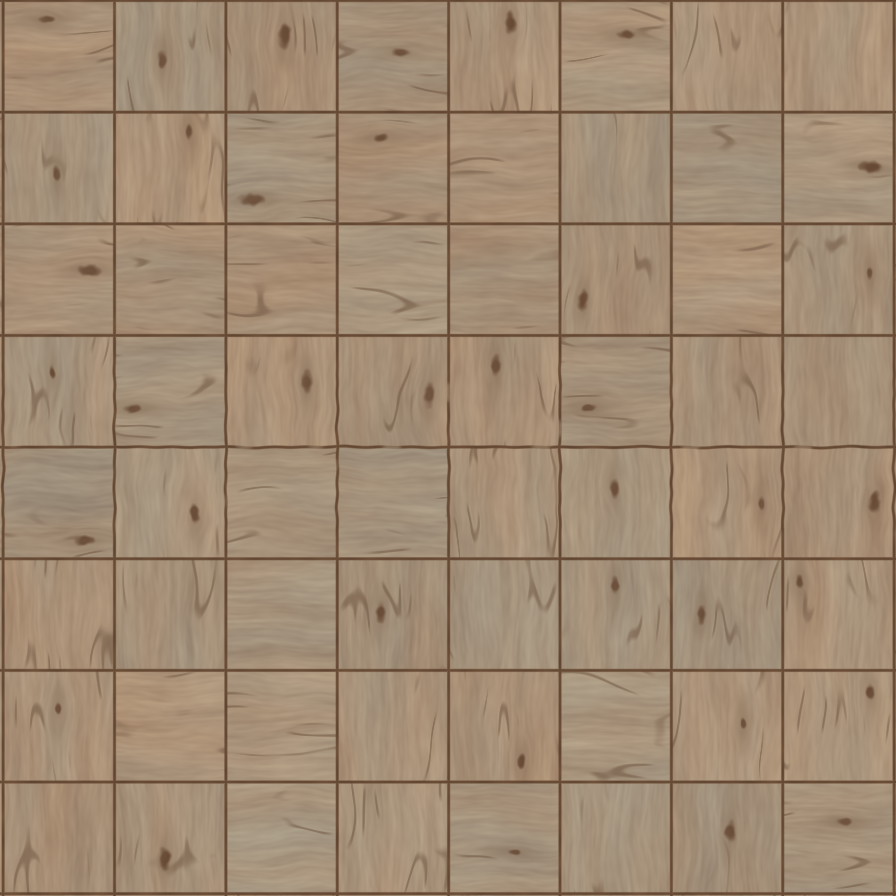
Reproduce this texture procedurally as a Shadertoy shader.

```glsl
// Oak floor of eight by eight square tiles with turned grain, knots, cracks and brown joints.

const vec2 PITCH = vec2(0.1243, 0.1246);    // tile spacing in canvas units
const vec2 ORIGIN = vec2(0.0035, 0.0026);   // first joint crossing
const float JOINT_HALF_WIDTH = 0.0016;
const float JOINT_SOFTNESS = 0.0005;
const float JOINT_WOBBLE = 0.0016;          // waviness of the worn middle joints
const float WORN_BAND = 0.11;               // half height of the worn middle
const float TURNED_SHARE = 0.36;            // tiles with horizontal grain
const float KNOT_SHARE = 0.55;
const float CRACK_STRENGTH = 0.55;

const vec3 WOOD_DARK = vec3(0.595, 0.505, 0.420);
const vec3 WOOD_LIGHT = vec3(0.705, 0.625, 0.525);
const vec3 WARM_SHIFT = vec3(0.022, -0.004, -0.018);
const vec3 CRACK_COLOR = vec3(0.44, 0.34, 0.26);
const vec3 KNOT_COLOR = vec3(0.37, 0.25, 0.17);
const vec3 JOINT_COLOR = vec3(0.39, 0.275, 0.19);

vec2 hash2(vec2 p) {
    vec3 q = fract(p.xyx * vec3(0.1031, 0.1030, 0.0973));
    q += dot(q, q.yzx + 33.33);
    return fract((q.xx + q.yz) * q.zy);
}

float cornerSlope(vec2 cell, vec2 offset) {
    float angle = 6.2832 * hash2(cell).x;
    return dot(vec2(cos(angle), sin(angle)), offset);
}

// Gradient noise, roughly -1 to 1
float gradientNoise(vec2 p) {
    vec2 i = floor(p), f = fract(p);
    vec2 u = f * f * f * (f * (f * 6.0 - 15.0) + 10.0);
    vec2 e = vec2(1.0, 0.0);
    float low = mix(cornerSlope(i, f), cornerSlope(i + e, f - e), u.x);
    float high = mix(cornerSlope(i + e.yx, f - e.yx), cornerSlope(i + e.xx, f - e.xx), u.x);
    return 1.5 * mix(low, high, u.y);
}

vec3 woodTile(vec2 uv, vec2 tile) {
    vec2 dice = hash2(tile + 17.0);
    vec2 tint = hash2(tile + 41.0) - 0.5;
    vec2 seed = 90.0 * hash2(tile + 71.0) + 5.0;
    if (dice.x < TURNED_SHARE) uv = uv.yx;   // grain runs along uv.y

    // Knot placement; the grain opens around it
    float knotted = step(dice.y, KNOT_SHARE);
    vec2 d = uv - mix(vec2(0.15), vec2(0.85), hash2(tile + 113.0));
    d.x += 0.15 * d.y * tint.x;
    float bend = knotted * exp(-70.0 * dot(d * d, vec2(1.0, 0.3)));
    vec2 g = uv - vec2(0.6 * d.x * bend, 0.0);
    g.x += 0.05 * gradientNoise(uv * vec2(2.0, 1.6) + seed);

    // Grain from broad bands to fine fibres
    float broad = gradientNoise(g * vec2(4.0, 0.6) + seed);
    float streak = gradientNoise(g * vec2(11.0, 1.1) + seed.yx);
    float fibre = gradientNoise(g * vec2(25.0, 2.4) + seed + 31.0);
    float pore = gradientNoise(g * vec2(36.0, 7.0) + seed + 57.0);
    float tone = 0.53 + 0.24 * broad + 0.24 * streak + 0.22 * fibre + 0.14 * pore;
    tone += 0.22 * tint.x;
    vec3 color = mix(WOOD_DARK, WOOD_LIGHT, clamp(tone, -0.4, 1.25));
    float warmth = gradientNoise(g * vec2(3.0, 0.7) + seed + 83.0);
    color += WARM_SHIFT * (1.2 * tint.y + 0.8 * warmth);

    // Thin broken cracks along the grain
    float seam = abs(gradientNoise(g * vec2(5.0, 1.0) + seed + 139.0));
    float present = smoothstep(0.2, 0.55, gradientNoise(uv * vec2(2.5, 1.8) + seed + 171.0));
    float crack = (1.0 - smoothstep(0.02, 0.11, seam)) * present;
    color = mix(color, CRACK_COLOR, CRACK_STRENGTH * crack);

    // Knot core with a stain drawn out along the grain
    float size = mix(0.025, 0.055, hash2(tile + 151.0).x);
    float ragged = 0.3 * gradientNoise(uv * 14.0 + seed);
    float reach = length(d * vec2(1.0, 0.5)) / size + ragged;
    float core = 1.0 - smoothstep(0.45, 1.3, reach);
    float stain = exp(-dot(d * d, vec2(170.0, 14.0))) * (0.3 + 0.15 * streak);
    color = mix(color, CRACK_COLOR, knotted * stain);
    return mix(color, KNOT_COLOR, knotted * core * (0.75 + 0.15 * fibre));
}

void mainImage(out vec4 fragColor, in vec2 fragCoord) {
    vec2 uv = fragCoord / iResolution.xy;
    float pixel = 1.0 / min(iResolution.x, iResolution.y);

    // Joints waver and fade in the worn middle
    float worn = 1.0 - smoothstep(0.6 * WORN_BAND, WORN_BAND, abs(uv.y - 0.5));
    vec2 wave = vec2(gradientNoise(uv.yx * vec2(45.0, 8.0)),
                     gradientNoise(uv * vec2(30.0, 8.0) + 19.0));
    vec2 grid = (uv + JOINT_WOBBLE * worn * wave - ORIGIN) / PITCH;
    vec2 tile = floor(grid), local = fract(grid);
    vec2 edge = min(local, 1.0 - local) * PITCH;
    float soft = JOINT_SOFTNESS + 0.5 * pixel;
    float joint = 1.0 - smoothstep(JOINT_HALF_WIDTH - soft, JOINT_HALF_WIDTH + soft,
                                   min(edge.x, edge.y));
    joint *= 1.0 - 0.5 * worn * smoothstep(0.25, 0.6, gradientNoise(uv * 24.0 + 7.0));

    vec3 color = woodTile(local, tile);
    vec3 grout = JOINT_COLOR * (1.0 + 0.12 * gradientNoise(uv * 40.0));
    fragColor = vec4(mix(color, grout, 0.95 * joint), 1.0);
}
```
